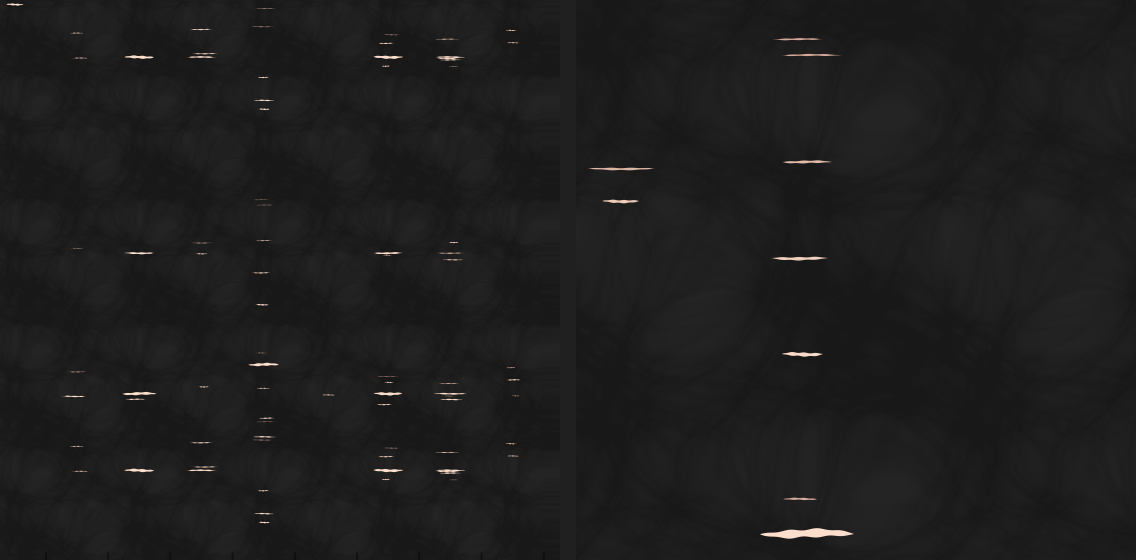
Left: the whole. Right: its middle third, enlarged.
A Shadertoy shader for this pattern:

```glsl
// Dark mottled plaster crossed by nine columns of thin, pale horizontal slits.
// The plaster tiles 4.5 times each way, from sines with whole-number frequencies;
// the slits are ragged lenses scattered by hash around four horizontal bands.

const float TAU = 6.2831853;
const float COLUMNS = 9.0;
const float COLUMN_SHIFT = 0.262;
const float PLASTER_TILES = 4.5;

float hash(vec2 p) {
    return fract(sin(dot(p, vec2(127.1, 311.7))) * 43758.5453);
}

// Tileable clouds: each octave adds waves in random directions, bent by the last.
float sineClouds(vec2 p) {
    float sum = 0.0, amplitude = 0.5, frequency = 1.6;
    for (int octave = 0; octave < 7; octave++) {
        vec2 bend = vec2(0.0);
        for (int wave = 0; wave < 5; wave++) {
            vec2 id = vec2(float(octave), float(wave));
            float angle = TAU * (hash(id) + float(wave)) / 5.0;
            vec2 k = round(frequency * vec2(cos(angle), sin(angle)));
            float phase = TAU * (dot(k, p) + hash(id + 9.3));
            sum += amplitude * sin(phase);
            bend += k * cos(phase);
        }
        p += 0.05 * bend / (frequency * frequency);
        amplitude *= 0.74;
        frequency *= 1.85;
    }
    return sum;
}

vec3 plaster(vec2 uv) {
    vec2 p = uv * PLASTER_TILES;
    vec2 wave = 0.5 + 0.5 * cos(TAU * (p - vec2(0.29, 0.5)));
    float darkPatch = wave.x * wave.y;
    float smear = smoothstep(0.966, 0.972, uv.x);
    p.x = mix(p.x, 0.97 * PLASTER_TILES, smear);
    float tone = sineClouds(p) + 0.5 - 2.0 * darkPatch;
    return vec3(0.112 + 0.0098 * clamp(tone, -1.7, 3.0));
}

// Coverage of a ragged lens centred at the origin.
float slit(vec2 p, vec2 halfSize, float seed, float pixel) {
    float u = p.x / halfSize.x;
    float ragged = 0.82 + 0.18 * sin(u * 11.0 + seed * 40.0);
    float thickness = halfSize.y * max(1.0 - abs(u * u * u), 0.0) * ragged;
    float bend = halfSize.y * 0.2 * sin(u * 3.0 + seed * 17.0);
    float edge = abs(p.y + bend) - thickness;
    return clamp(0.5 - edge / pixel, 0.0, 1.0) * min(2.0 * thickness / pixel, 1.0);
}

// Chance that a column carries a minor slit in a band.
float minorChance(float column, float band) {
    if (column < 1.0 || column > 8.0) return 0.0;
    if (column == 4.0) return 0.85;
    if (column == 5.0) return 0.14;
    return band == 0.0 ? 0.6 : (band == 1.0 ? 0.18 : 0.32);
}

// Whether a column carries a broad slit in a band.
bool hasMajor(float column, float band) {
    if (column == 0.0 || column == 3.0) return band == 0.0;
    if (column == 4.0) return band == 2.0;
    return column < 8.0 && mod(column, 4.0) >= 2.0;
}

vec3 addSlits(vec3 base, vec2 uv, float pixel) {
    float column = floor(uv.x * COLUMNS + COLUMN_SHIFT);
    float centre = (column + 0.5 - COLUMN_SHIFT) / COLUMNS;
    vec4 bandHeights = vec4(0.102, 0.452, 0.703, 0.840);
    bool spread = column == 4.0;
    for (int i = 0; i < 4; i++) {
        float band = float(i % 3); // the last band repeats the first
        for (int n = 0; n < 6; n++) {
            vec2 id = vec2(column * 5.0 + band, float(n));
            float seed = hash(id + 3.7);
            float size = hash(id + 21.4);
            float y = bandHeights[i];
            vec2 halfSize;
            bool present;
            if (n == 0) {
                present = hasMajor(column, band) && !(column == 0.0 && i > 0);
                bool broad = mod(column, 4.0) == 2.0 || spread;
                float depth = broad ? 0.0028 : 0.0015;
                halfSize = vec2(0.025 + 0.007 * size, band == 1.0 ? depth * 0.65 : depth);
                if (spread) y -= 0.052;
                if (column == 0.0) { y = 0.008; halfSize = vec2(0.016, 0.0018); }
            } else {
                present = hash(id + 55.1) < minorChance(column, band);
                halfSize = vec2(mix(0.008, 0.024, size), mix(0.0006, 0.0013, seed));
                y += spread ? 0.2 * (seed - 0.5) : 0.075 * (hash(id + 91.6) - 0.68);
            }
            if (!present) continue;
            float shift = n == 0 ? 0.0 : 0.014 * (hash(id + 77.9) - 0.5);
            vec2 p = uv - vec2(centre + shift, y);
            float cover = slit(p, halfSize, seed, pixel);
            float glow = smoothstep(0.0004, 0.0014, halfSize.y);
            vec3 pale = mix(vec3(0.80, 0.62, 0.55), vec3(0.99, 0.87, 0.80), glow);
            base = mix(base, pale, cover);
        }
    }
    return base;
}

// Short dark joints between columns along the bottom edge.
float bottomJoint(vec2 uv, float pixel) {
    float x = abs(fract(uv.x * COLUMNS + COLUMN_SHIFT + 0.5) - 0.5) / COLUMNS;
    return (1.0 - smoothstep(0.0008, 0.0008 + pixel, x)) * smoothstep(0.984, 0.988, uv.y);
}

void mainImage(out vec4 fragColor, in vec2 fragCoord) {
    vec2 uv = fragCoord / iResolution.xy;
    uv.y = 1.0 - uv.y; // measure downward from the top
    float pixel = 1.0 / iResolution.y;
    vec3 color = plaster(uv);
    color *= 1.0 - 0.4 * bottomJoint(uv, pixel);
    fragColor = vec4(addSlits(color, uv, pixel), 1.0);
}
```
